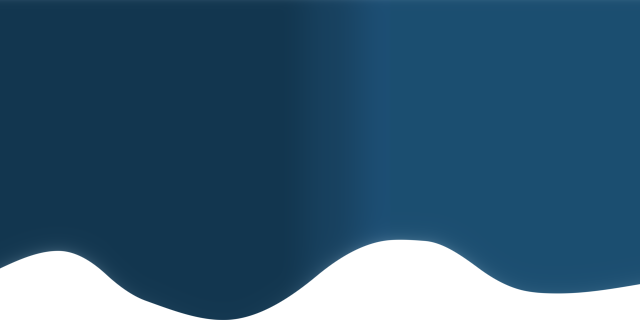
Write a Shadertoy shader that draws this background.

```glsl
// Crest line knots: position, height, slope
const vec3 KNOTS[12] = vec3[12](
    vec3(0.0, 0.161, 0.47), vec3(0.182, 0.216, 0.0),
    vec3(0.331, 0.143, -0.92), vec3(0.456, 0.060, -0.36),
    vec3(0.698, 0.0, 0.0), vec3(0.990, 0.138, 0.83),
    vec3(1.224, 0.250, 0.06), vec3(1.328, 0.247, -0.08),
    vec3(1.497, 0.161, -0.74), vec3(1.641, 0.091, -0.20),
    vec3(1.745, 0.083, 0.0), vec3(2.0, 0.112, 0.17));

// Smooth cubic curve through the knots
float waveHeight(float x) {
    float height = KNOTS[0].y;
    for (int i = 0; i < 11; i++) {
        vec3 a = KNOTS[i], b = KNOTS[i + 1];
        if (x < a.x) break;
        float span = b.x - a.x;
        float t = clamp((x - a.x) / span, 0.0, 1.0);
        float s = 1.0 - t;
        height = mix(a.y, b.y, t * t * (3.0 - 2.0 * t))
               + span * t * s * (a.z * s - b.z * t);
    }
    return height;
}

// Dark panel, blue blend band, bright panel
vec3 panels(float x, float pixel) {
    vec3 navy = vec3(0.071, 0.212, 0.310);
    vec3 slate = vec3(0.092, 0.253, 0.370);
    vec3 azure = vec3(0.110, 0.304, 0.450);
    vec3 ocean = vec3(0.107, 0.305, 0.440);
    vec3 color = mix(navy, slate, smoothstep(0.87, 1.04, x));
    color = mix(color, azure, smoothstep(1.02, 1.21, x));
    return mix(color, ocean, smoothstep(-pixel, pixel, x - 1.219));
}

void mainImage(out vec4 fragColor, in vec2 fragCoord) {
    vec2 p = fragCoord / iResolution.xy * vec2(2.0, 1.0);
    float pixel = 1.0 / iResolution.y;
    vec3 color = panels(p.x, pixel);

    // Approximate distance to the wave
    float slope = (waveHeight(p.x + 0.002) - waveHeight(p.x - 0.002)) / 0.004;
    float d = (p.y - waveHeight(p.x)) / sqrt(1.0 + slope * slope);

    // Faint haze above the crests and along the top edge
    float crest = smoothstep(-0.05, 0.22, p.y);
    float haze = 0.17 * crest * exp(-max(d, 0.0) / 0.018);
    haze += 0.09 * exp(-(1.0 - p.y) / 0.008);
    color = mix(color, vec3(0.75, 0.85, 0.92), haze);

    // White wave
    color = mix(vec3(1.0), color, smoothstep(-0.7 * pixel, 0.7 * pixel, d));
    fragColor = vec4(color, 1.0);
}
```
